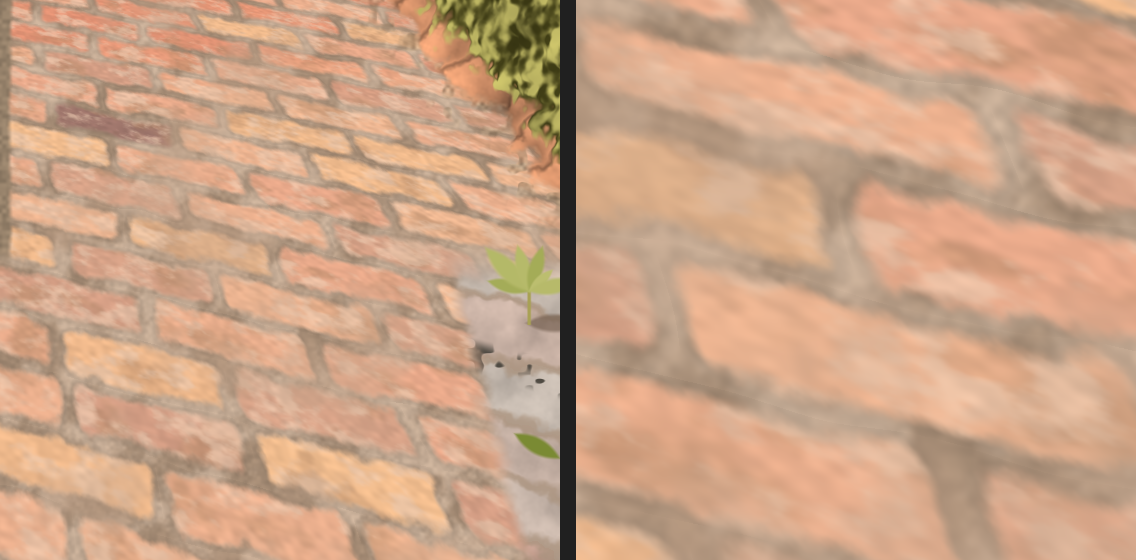
Left, the full canvas; right, a detail of the centre.
Reproduce this texture procedurally as a WebGL 1 fragment shader.

```glsl
precision highp float;
// A worn brick path in perspective: a projective map turns the canvas into
// running-bond cells, each a rounded box with its own tint, stains and grit.
// Kerb, grass, edging stones and a small plant are layered on the right.
uniform vec2 u_resolution;

float hash(vec2 p) {
  return fract(sin(dot(p, vec2(127.1, 311.7))) * 43758.545);
}

float noise(vec2 p) {
  vec2 i = floor(p), f = fract(p);
  f = f * f * (3.0 - 2.0 * f);
  return mix(mix(hash(i), hash(i + vec2(1, 0)), f.x),
             mix(hash(i + vec2(0, 1)), hash(i + vec2(1, 1)), f.x), f.y);
}

float fbm(vec2 p) {
  float sum = 0.0, gain = 0.53;
  for (int i = 0; i < 4; i++) {
    sum += gain * noise(p);
    p = mat2(1.6, 1.2, -1.2, 1.6) * p + 7.3;
    gain *= 0.5;
  }
  return sum;
}

float roundBox(vec2 p, vec2 halfSize, float radius) {
  vec2 q = abs(p) - halfSize + radius;
  return length(max(q, 0.0)) + min(max(q.x, q.y), 0.0) - radius;
}

// Coverage of a pointed leaf from its base along an angle
float leaf(vec2 p, vec2 base, float angle, float size) {
  p -= base;
  float c = cos(angle), s = sin(angle);
  p = vec2(c * p.x + s * p.y, c * p.y - s * p.x) / size;
  float width = 0.6 * p.x * (1.0 - p.x);
  return 1.0 - smoothstep(-0.04, 0.05, abs(p.y) - width);
}

vec3 brickColor(vec2 cell, vec2 ground, float depth) {
  float tint = hash(cell + 3.7), kind = hash(cell + 19.1);
  vec3 color = mix(vec3(0.91, 0.66, 0.54), vec3(0.94, 0.73, 0.58), tint);
  color = mix(color, vec3(0.95, 0.75, 0.55), 0.7 * step(0.8, kind));
  color = mix(color, vec3(0.80, 0.60, 0.51), 0.7 * step(kind, 0.18));
  // redder bricks far away, and one dark purple brick
  float far = 1.0 - smoothstep(0.06, 0.2, depth);
  color = mix(color, vec3(0.90, 0.56, 0.44), far * step(0.45, tint) * 0.8);
  color = mix(color, vec3(0.62, 0.46, 0.42), step(distance(cell, vec2(1, 4)), 0.1));
  // brown stains, pale scuffs and grit
  float stain = fbm(ground * vec2(1.1, 1.7) + cell * 5.3);
  float scuff = fbm(ground * vec2(2.0, 3.6) + 31.0);
  color = mix(color, vec3(0.70, 0.53, 0.40), 0.5 * smoothstep(0.5, 0.78, stain));
  color = mix(color, vec3(0.91, 0.78, 0.68), 0.65 * smoothstep(0.42, 0.72, scuff));
  return color * (0.95 + 0.1 * noise(ground * vec2(7.0, 11.0)));
}

void main() {
  vec2 p = gl_FragCoord.xy / u_resolution;
  p.y = 1.0 - p.y; // depth grows toward the viewer
  float rough = fbm(p * 22.0), grain = noise(p * 130.0);

  // Projective map to brick columns and rows
  float w = 1.0 + 1.03 * p.y - 0.077 * p.x;
  vec2 brick = vec2((p.x + 0.018 * p.y + 0.0234) / (0.182 * w),
                    (p.y - 0.183 * p.x + 0.0143) / (0.0353 * w) - 0.19);
  vec2 ground = brick * vec2(3.4, 1.0);
  brick += (vec2(noise(ground * 1.3), noise(ground * 1.3 + 40.0)) - 0.5) * vec2(0.05, 0.16);
  float row = floor(brick.y);
  brick.x += 0.5 * (1.0 - mod(row + step(10.5, row), 2.0));
  brick.x += 0.1 * (hash(vec2(row, 8.0)) - 0.5);
  vec2 cell = floor(brick);
  vec2 local = (fract(brick) - 0.5) * vec2(3.4, 1.0);

  // Sandy mortar with faint hollows, then the bricks
  vec3 color = mix(vec3(0.65, 0.55, 0.46), vec3(0.79, 0.69, 0.60), smoothstep(0.28, 0.68, rough));
  color *= 0.95 + 0.1 * grain;
  vec2 halfSize = vec2(1.57, 0.395) - 0.06 * vec2(hash(cell + 5.0), hash(cell + 9.0));
  float d = roundBox(local, halfSize, 0.13) + 0.2 * (fbm(ground * 3.5) - 0.5);
  float soft = 0.06 + 0.07 / (w * w);
  color *= 1.0 - 0.07 * (1.0 - smoothstep(0.0, 0.14, abs(d - 0.05)));
  color = mix(color, brickColor(cell, ground, p.y), 1.0 - smoothstep(-soft, soft, d));
  // dusty patches that blur brick and mortar together
  float dust = smoothstep(0.5, 0.75, fbm(p * 9.0 + 12.0));
  color = mix(color, vec3(0.77, 0.64, 0.54), 0.4 * dust);
  float leftGap = 1.0 - smoothstep(0.012, 0.024, p.x + 0.012 * (rough - 0.5));
  color = mix(color, vec3(0.58, 0.50, 0.41) * (0.9 + 0.2 * grain),
              leftGap * (1.0 - smoothstep(0.44, 0.48, p.y)));

  // Grey and mauve edging stones at the lower right
  float edge = p.x - 0.795 - 0.27 * (p.y - 0.48) + 0.04 * (rough - 0.5);
  float slab = (p.y - 0.25 * p.x) / 0.105 + 0.5 * (rough - 0.5);
  float slabTone = hash(vec2(floor(slab), 2.0));
  vec3 stone = mix(vec3(0.76, 0.61, 0.55), vec3(0.77, 0.73, 0.69), slabTone);
  stone *= 0.85 + 0.3 * rough;
  float slabGap = abs(fract(slab) - 0.5);
  stone = mix(stone, vec3(0.67, 0.58, 0.50), 0.8 * smoothstep(0.36, 0.48, slabGap));
  float spots = smoothstep(0.6, 0.75, noise(p * vec2(55.0, 75.0)));
  spots *= 1.0 - smoothstep(0.01, 0.035, abs(p.y - 0.66 - 0.3 * (p.x - 0.93)));
  stone = mix(stone, vec3(0.31, 0.29, 0.26), spots);
  color = mix(color, stone, smoothstep(-0.01, 0.03, edge) * smoothstep(0.44, 0.52, p.y));

  // Litter and shade beside the kerb, the kerb itself, then grass
  float verge = p.x - 0.69 - 0.88 * p.y + 0.09 * (rough - 0.5);
  float litter = smoothstep(-0.11, -0.01, verge) * smoothstep(0.5, 0.7, noise(p * 60.0));
  color = mix(color, mix(vec3(0.46, 0.37, 0.28), vec3(0.88, 0.76, 0.62), grain), 0.6 * litter);
  float lump = abs(fract((p.x + p.y) * 9.0 + rough) - 0.5);
  vec3 kerb = vec3(0.86, 0.59, 0.43) * (0.62 + 0.65 * rough);
  kerb *= 1.0 - 0.3 * smoothstep(0.3, 0.5, lump);
  color = mix(color, kerb, smoothstep(-0.01, 0.02, verge));
  float blades = noise(mat2(60.0, 75.0, -45.0, 40.0) * p + 3.0 * rough);
  blades = mix(blades, noise(mat2(70.0, -40.0, 38.0, 45.0) * p), 0.45);
  vec3 grass = mix(vec3(0.24, 0.23, 0.08), vec3(0.73, 0.70, 0.38), smoothstep(0.25, 0.72, blades));
  grass *= 0.8 + 0.4 * fbm(p * 14.0 + 3.0);
  color = mix(color, grass, smoothstep(0.05, 0.085, verge + 0.08 * (blades - 0.5)));

  // Small plant with a stem, its shadow, and one fallen leaf
  float shade = leaf(p, vec2(0.94, 0.577), 0.0, 0.1);
  color = mix(color, vec3(0.42, 0.34, 0.28), 0.6 * shade);
  float stem = 1.0 - smoothstep(0.001, 0.005, abs(p.x - 0.945));
  color = mix(color, vec3(0.66, 0.63, 0.33), stem * step(0.5, p.y) * step(p.y, 0.58));
  for (int i = 0; i < 6; i++) {
    float k = float(i);
    float cover = leaf(p, vec2(0.945, 0.52), -2.9 + 0.54 * k, 0.05 + 0.06 * hash(vec2(k, 6.0)));
    color = mix(color, mix(vec3(0.60, 0.64, 0.30), vec3(0.78, 0.78, 0.48), hash(vec2(k, 1.0))), cover);
  }
  color = mix(color, vec3(0.48, 0.54, 0.20), leaf(p, vec2(0.92, 0.775), 0.5, 0.09));
  gl_FragColor = vec4(clamp(color, 0.0, 1.0), 1.0);
}
```
